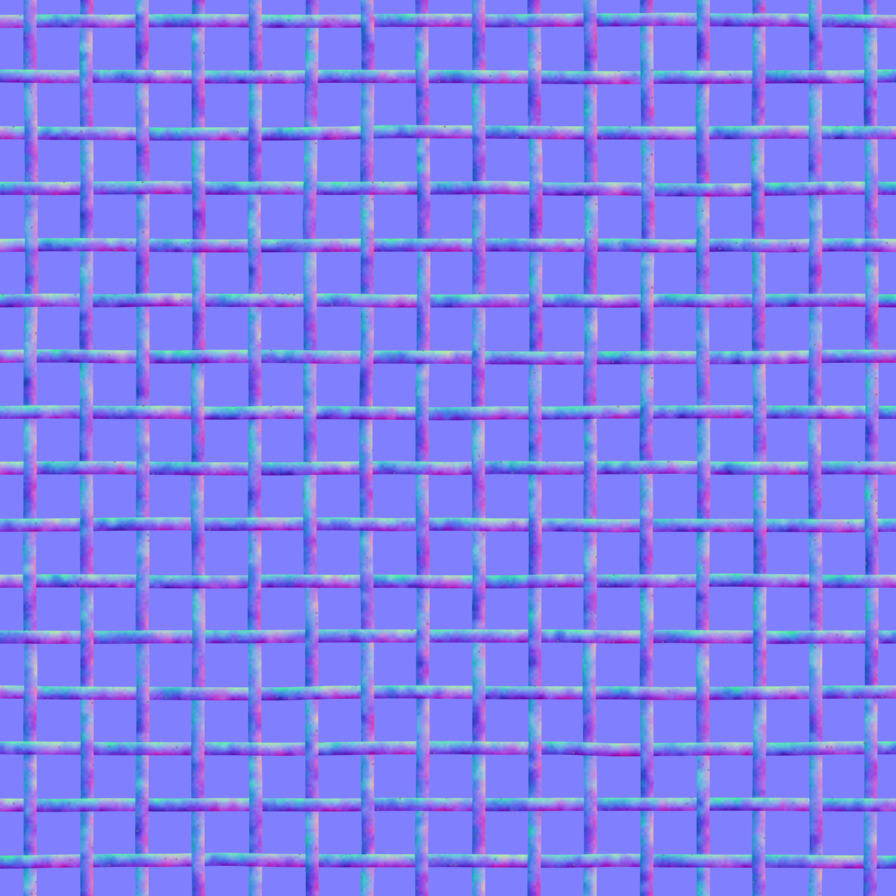
Reproduce this texture map procedurally as a Shadertoy shader.

```glsl
// Tangent-space normal map of a woven wire mesh with bent, lightly pitted wires.

const float REPEATS = 16.0;                   // wires across and down (even, so the weave wraps)
const vec2 WIRE_CENTER = vec2(0.55, 0.63);    // wire position inside a cell
const float HALF_WIDTH = 0.116;               // wire radius, in cells
const vec2 ROUNDNESS = vec2(0.66, 0.78);      // edge tilt of vertical and horizontal wires
const float WEAVE_SLOPE = 0.28;               // lengthwise tilt between crossings
const float BEND = 0.06;                      // sideways wander, in cells
const float BEND_KNOTS = 16.0;                // wander steps per wire
const float DENT_SCALE = 96.0;                // broad dents per side
const float DENT_TILT = 0.5;
const float GRAIN_SCALE = 300.0;              // fine roughness per side
const float GRAIN_TILT = 0.2;
const float PIT_SCALE = 160.0;                // grid of possible pits per side
const float PIT_CHANCE = 0.04;
const float WIRE_BLUE = 0.93;                 // softens the blue of the wires
const vec3 PIT_COLOR = vec3(0.45, 0.47, 0.58);
const vec3 FLAT_COLOR = vec3(0.5, 0.5, 1.0);
const float PI = 3.14159265;

float hash(vec2 cell, float seed) {
    uvec3 v = uvec3(ivec3(vec3(cell, seed))) * uvec3(1597u, 3571u, 7919u);
    uint h = v.x ^ (v.y * 2653u) ^ (v.z * 9176u);
    h = (h ^ (h >> 15u)) * 73244475u;
    h = (h ^ (h >> 13u)) * 73244475u;
    h ^= h >> 16u;
    return float(h & 65535u) / 65535.0;
}

// Value noise in 0..1 that wraps after the given number of cells.
float wrapNoise(vec2 p, vec2 period, float seed) {
    vec2 cell = floor(p);
    vec2 f = p - cell;
    f = f * f * (3.0 - 2.0 * f);
    vec2 a = mod(cell, period);
    vec2 b = mod(cell + 1.0, period);
    float low = mix(hash(a, seed), hash(vec2(b.x, a.y), seed), f.x);
    float high = mix(hash(vec2(a.x, b.y), seed), hash(b, seed), f.x);
    return mix(low, high, f.y);
}

vec2 tiltNoise(vec2 uv, float scale, float seed) {
    vec2 period = vec2(scale);
    return vec2(wrapNoise(uv * scale, period, seed),
                wrapNoise(uv * scale, period, seed + 1.0)) - 0.5;
}

// Sideways offset of one wire at a position 0..1 along it.
float wireBend(float along, float wire, float seed) {
    float slow = wrapNoise(vec2(along * 4.0, wire), vec2(4.0, REPEATS), seed);
    float quick = wrapNoise(vec2(along * BEND_KNOTS, wire), vec2(BEND_KNOTS, REPEATS), seed + 1.0);
    return BEND * (0.65 * slow + 0.35 * quick - 0.5);
}

float pitMask(vec2 uv) {
    vec2 p = uv * PIT_SCALE;
    vec2 cell = mod(floor(p), PIT_SCALE);
    vec2 middle = 0.35 + 0.3 * vec2(hash(cell, 31.0), hash(cell, 32.0));
    float present = step(hash(cell, 33.0), PIT_CHANCE);
    return present * (1.0 - smoothstep(0.08, 0.34, length(fract(p) - middle)));
}

// Packs a surface tilt as a unit normal.
vec3 normalColor(vec2 tilt) {
    tilt *= min(1.0, 0.92 / max(length(tilt), 0.001));
    vec3 packed_ = vec3(tilt, sqrt(1.0 - dot(tilt, tilt))) * 0.5 + 0.5;
    return packed_ * vec3(1.0, 1.0, WIRE_BLUE);
}

// Smooth wire mask, about one and a half pixels soft.
float coverage(float offset, float pixel) {
    return clamp((HALF_WIDTH - abs(offset)) / (1.5 * pixel) + 0.5, 0.0, 1.0);
}

void mainImage(out vec4 fragColor, in vec2 fragCoord) {
    vec2 uv = fragCoord / iResolution.xy;
    vec2 grid = uv * REPEATS - WIRE_CENTER;
    vec2 crossing = floor(grid + 0.5);
    vec2 wire = mod(crossing, REPEATS);
    vec2 pixel = REPEATS / iResolution.xy;

    // Distance from the axis of the vertical (x) and horizontal (y) wire
    vec2 offset = grid - crossing;
    offset.x -= wireBend(uv.y, wire.x, 3.0);
    offset.y -= wireBend(uv.x, wire.y, 7.0);
    vec2 across = clamp(offset / HALF_WIDTH, -1.0, 1.0) * ROUNDNESS;

    // Wires rise and dip in turn along their length
    vec2 slope = WEAVE_SLOPE * sin(PI * (grid + wire.yx)) * vec2(1.0, -1.0);

    // Surface wear
    vec2 wear = DENT_TILT * tiltNoise(uv, DENT_SCALE, 11.0)
              + GRAIN_TILT * tiltNoise(uv, GRAIN_SCALE, 21.0);
    float pit = 0.6 * pitMask(uv);
    vec3 vertical = normalColor(vec2(across.x, slope.y) + wear);
    vec3 horizontal = normalColor(vec2(slope.x, across.y) + wear);
    vertical = mix(vertical, PIT_COLOR, pit);
    horizontal = mix(horizontal, PIT_COLOR, pit);

    // Layer the two wires, swapping the order at every crossing
    float coverV = coverage(offset.x, pixel.x);
    float coverH = coverage(offset.y, pixel.y);
    bool horizontalOver = mod(wire.x + wire.y, 2.0) < 0.5;
    vec3 color = FLAT_COLOR;
    if (horizontalOver) {
        color = mix(mix(color, vertical, coverV), horizontal, coverH);
    } else {
        color = mix(mix(color, horizontal, coverH), vertical, coverV);
    }
    fragColor = vec4(color, 1.0);
}
```
